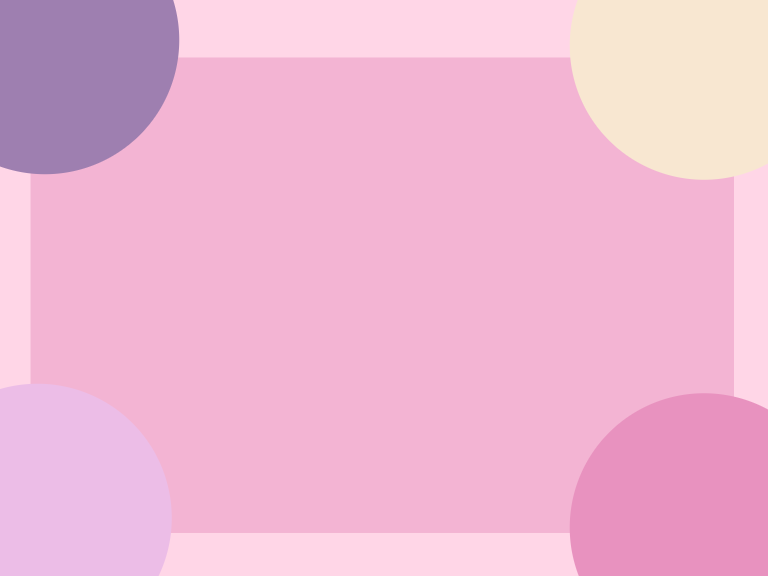
Write a WebGL 1 fragment shader that draws this background.

```glsl
precision highp float;
// Draws a flat pink panel on a pale border, with a pastel disc over each corner.

uniform vec2 u_resolution;

// Lengths are in canvas heights, origin at the lower left.
const vec2 PANEL_MIN = vec2(0.0530, 0.0747);
const vec2 PANEL_MAX = vec2(1.2743, 0.9002);

const float DISC_RADIUS = 0.2331;
const vec2 PURPLE_CENTER = vec2(0.0781, 0.9306);
const vec2 CREAM_CENTER = vec2(1.2222, 0.9210);
const vec2 LILAC_CENTER = vec2(0.0651, 0.1007);
const vec2 ROSE_CENTER = vec2(1.2222, 0.0842);

const vec3 BORDER_COLOR = vec3(1.000, 0.839, 0.906);
const vec3 PANEL_COLOR = vec3(0.953, 0.706, 0.827);
const vec3 PURPLE = vec3(0.620, 0.498, 0.690);
const vec3 CREAM = vec3(0.973, 0.906, 0.820);
const vec3 LILAC = vec3(0.925, 0.741, 0.906);
const vec3 ROSE = vec3(0.910, 0.573, 0.749);

// Signed distance to an axis-aligned box
float boxDistance(vec2 p, vec2 low, vec2 high) {
  vec2 d = abs(p - 0.5 * (low + high)) - 0.5 * (high - low);
  return length(max(d, 0.0)) + min(max(d.x, d.y), 0.0);
}

// Coverage of a shape, smoothed over one pixel
float coverage(float dist) {
  return clamp(0.5 - dist * u_resolution.y, 0.0, 1.0);
}

vec3 paintDisc(vec3 base, vec2 p, vec2 center, vec3 color) {
  return mix(base, color, coverage(length(p - center) - DISC_RADIUS));
}

void main() {
  vec2 p = gl_FragCoord.xy / u_resolution.y;

  // Border and panel
  vec3 color = mix(BORDER_COLOR, PANEL_COLOR,
                   coverage(boxDistance(p, PANEL_MIN, PANEL_MAX)));

  // Corner discs
  color = paintDisc(color, p, PURPLE_CENTER, PURPLE);
  color = paintDisc(color, p, CREAM_CENTER, CREAM);
  color = paintDisc(color, p, LILAC_CENTER, LILAC);
  color = paintDisc(color, p, ROSE_CENTER, ROSE);

  gl_FragColor = vec4(color, 1.0);
}
```
